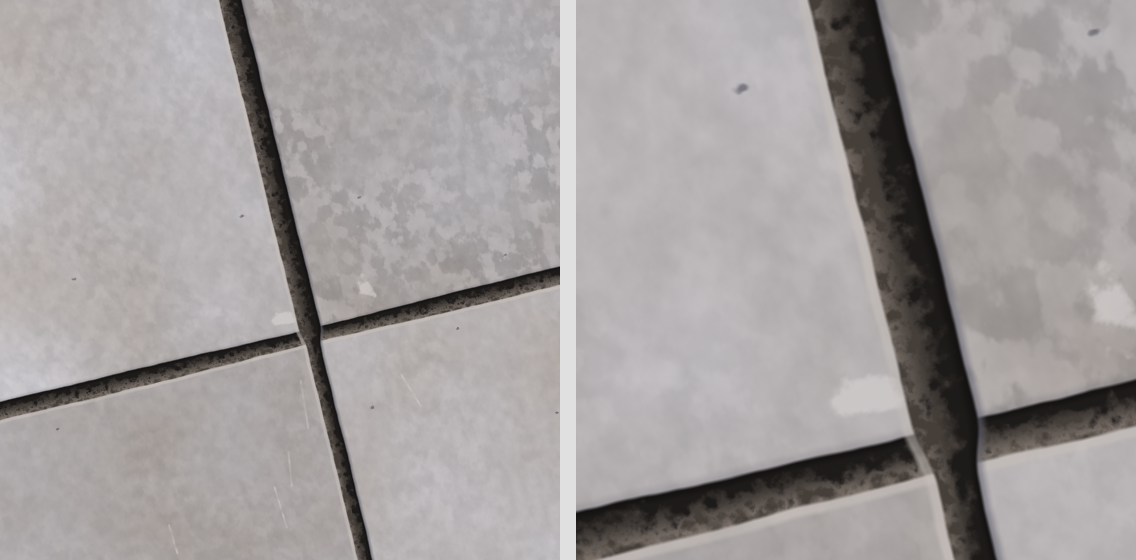
Left, the full canvas; right, a detail of the centre.
Write a WebGL 1 fragment shader that draws this texture.

```glsl
precision highp float;
uniform vec2 u_resolution;

const vec2 CROSSING = vec2(0.556, 0.400);
const float TILT = 0.237;
const float TILE_SIZE = 0.9;
const vec3 STONE_TINT = vec3(1.0, 0.976, 0.982);
const vec3 GROUT_DARK = vec3(0.115, 0.105, 0.10);
const vec3 GROUT_BROWN = vec3(0.27, 0.245, 0.225);
const vec3 GROUT_SAND = vec3(0.49, 0.45, 0.42);
const vec3 BEVEL_PALE = vec3(0.78, 0.75, 0.73);
const vec3 RIM_BLUE = vec3(0.40, 0.40, 0.45);

float hash(vec2 p) {
  return fract(sin(dot(p, vec2(127.1, 311.7))) * 43758.5453);
}

float noise(vec2 p) {
  vec2 i = floor(p), f = fract(p);
  f = f * f * (3.0 - 2.0 * f);
  return mix(mix(hash(i), hash(i + vec2(1.0, 0.0)), f.x),
             mix(hash(i + vec2(0.0, 1.0)), hash(i + vec2(1.0, 1.0)), f.x), f.y);
}

float fbm(vec2 p) {
  float sum = 0.0, amp = 0.533;
  for (int i = 0; i < 4; i++) {
    sum += amp * noise(p);
    p = mat2(1.6, 1.2, -1.2, 1.6) * p + 7.3;
    amp *= 0.5;
  }
  return sum;
}

float segmentDistance(vec2 p, vec2 a, vec2 b) {
  vec2 d = b - a;
  return length(p - a - d * clamp(dot(p - a, d) / dot(d, d), 0.0, 1.0));
}

// Cloudy stone; worn tiles get a fine, broken mottling
vec3 stone(vec2 q, vec2 id, float worn, float tone) {
  vec2 p = q + id * 3.7;
  float cloud = fbm(p * 4.5) - 0.5;
  float grain = fbm(p * vec2(75.0, 60.0)) - 0.5;
  float patches = smoothstep(0.38, 0.62, fbm(p * 6.0 + 11.0));
  float flecks = smoothstep(-0.10, 0.12, fbm(p * vec2(62.0, 48.0) + 5.0) - 0.5);
  float value = tone + 0.13 * cloud + 0.07 * grain;
  value += (flecks - 0.55) * mix(0.012, 0.085, worn) * mix(0.35, 1.0, patches);
  return value * STONE_TINT + vec3(-0.008, 0.0, 0.012) * cloud * 4.0;
}

// Scattered dark pits and faint chalky scratches
vec3 addMarks(vec3 color, vec2 q) {
  for (int i = 0; i < 9; i++) {
    float k = float(i);
    vec2 spot = vec2(hash(vec2(k, 1.7)), hash(vec2(k, 5.3))) * vec2(0.95, 1.0) - vec2(0.5, 0.4);
    float radius = mix(0.002, 0.006, hash(vec2(k, 9.1)));
    float ragged = (noise(q * 260.0) - 0.5) * 0.004;
    float pit = 1.0 - smoothstep(radius * 0.3, radius * 1.2, length((q - spot) * vec2(0.8, 1.2)) + ragged);
    color = mix(color, vec3(0.36, 0.36, 0.40), 0.7 * pit);
  }
  for (int i = 0; i < 5; i++) {
    float k = float(i);
    vec2 start = vec2(hash(vec2(k, 21.0)) * 0.5 - 0.35, -0.05 - 0.22 * hash(vec2(k, 33.0)));
    vec2 stroke = vec2(0.03 * (hash(vec2(k, 41.0)) - 0.3), -0.04 - 0.05 * hash(vec2(k, 47.0)));
    float d = segmentDistance(q, start, start + stroke);
    float chalk = (1.0 - smoothstep(0.0005, 0.003, d)) * noise(q * 120.0);
    color = mix(color, vec3(0.83, 0.81, 0.81), 0.6 * chalk);
  }
  return color;
}

// White scuff with a broken outline
vec3 addScuff(vec3 color, vec2 q, vec2 center, vec2 size) {
  float d = length((q - center) / size) + 1.6 * (fbm(q * 70.0) - 0.5);
  return mix(color, vec3(0.83, 0.81, 0.81), 0.7 * (1.0 - smoothstep(0.5, 1.0, d)));
}

// Recessed joint: across is the signed distance, shaded on its positive side
vec3 addJoint(vec3 color, vec2 q, float across, float halfWidth, float sand, float rim) {
  float aa = max(0.0014, 1.0 / u_resolution.y);
  float d = across + 0.004 * (fbm(q * 22.0) - 0.5);
  float t = d / halfWidth;
  float grit = fbm(q * 130.0) - 0.5;
  float bevel = smoothstep(-halfWidth - 0.008, -halfWidth - 0.004, d) * step(d, 0.0);
  color = mix(color, BEVEL_PALE, bevel * mix(0.35, 0.85, noise(q * 30.0)));
  float edge = step(0.0, d) * (1.0 - smoothstep(halfWidth, halfWidth + 0.007, d));
  color = mix(color, RIM_BLUE, edge * rim);
  vec3 light = mix(GROUT_BROWN, GROUT_SAND, clamp(sand + 2.8 * grit, 0.0, 1.0));
  float shade = smoothstep(-0.65, 0.5, t + 2.2 * grit);
  vec3 fill = mix(light, GROUT_DARK, shade);
  fill *= 1.0 - 0.3 * smoothstep(0.55, 0.95, t);
  return mix(color, fill, 1.0 - smoothstep(-aa, aa, abs(d) - halfWidth));
}

void main() {
  vec2 uv = gl_FragCoord.xy / u_resolution;
  vec2 p = uv - CROSSING;
  float c = cos(TILT), s = sin(TILT);
  vec2 q = vec2(c * p.x + s * p.y, c * p.y - s * p.x);

  // Tile identity sets tone and wear
  vec2 id = floor(q / TILE_SIZE);
  float right = mod(id.x + 1.0, 2.0), upper = mod(id.y + 1.0, 2.0);
  float worn = mix(0.18, 1.0, right * upper);
  float tone = mix(mix(0.685, 0.725, right), mix(0.715, 0.672, right), upper);
  tone += 0.035 * smoothstep(0.25, 0.55, -q.x) * upper;

  vec3 color = addMarks(stone(q, id, worn, tone), q);
  color = addScuff(color, q, vec2(0.115, 0.062), vec2(0.014, 0.028));
  color = addScuff(color, q, vec2(-0.040, 0.040), vec2(0.022, 0.013));

  // Joint widths change past the crossing
  float acrossWidth = 0.0125 + 0.0035 * smoothstep(0.0, 0.3, abs(q.x));
  float uprightWidth = mix(0.0125, 0.0195, smoothstep(-0.02, 0.02, q.y));
  color = addJoint(color, q, q.y, acrossWidth, 0.60, 0.25);
  color = addJoint(color, q, q.x, uprightWidth, 0.28, 0.65);
  gl_FragColor = vec4(color, 1.0);
}
```
